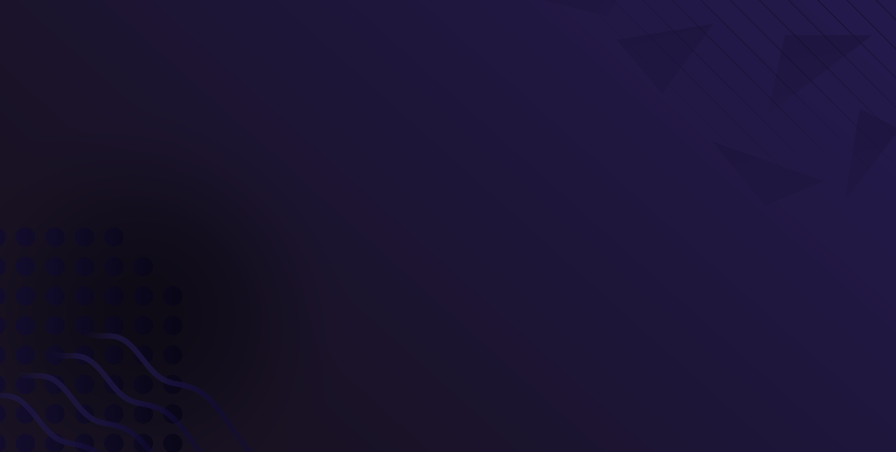
This background is drawn by a Shadertoy shader. Its source:

```glsl
// Dark violet diagonal gradient with a shadowed lower left corner holding a
// dot grid and wavy ribbons; faint triangles and slanted hairlines upper right.
// Everything is layered by distance functions, in units of the canvas height.

#define DOT_PITCH 0.0652
#define DOT_RADIUS 0.0215
#define DOT_ORIGIN vec2(-0.009, 0.4755)
#define WAVE_COUNT 4
#define WAVE_ORIGIN vec2(0.207, 0.271)
#define WAVE_STEP vec2(-0.0775, -0.044)
#define WAVE_PERIOD 0.176
#define WAVE_HALF_WIDTH 0.0060
#define LINE_PITCH 0.0646
#define TRIANGLE_ALPHA 0.34
#define SHADOW_CENTRE vec2(0.32, 0.31)
#define SHADOW_RADIUS 0.46

const vec3 DUSK = vec3(0.096, 0.070, 0.135);
const vec3 VIOLET = vec3(0.112, 0.082, 0.208);
const vec3 INDIGO = vec3(0.137, 0.098, 0.290);
const vec3 SHADOW = vec3(0.048, 0.037, 0.080);
const vec3 INK = vec3(0.085, 0.062, 0.190);

// Corners of the triangles, three per shape
const vec2 CORNERS[15] = vec2[15](
    vec2(1.364, 0.912), vec2(1.579, 0.948), vec2(1.465, 0.793),
    vec2(1.736, 0.922), vec2(1.930, 0.922), vec2(1.698, 0.747),
    vec2(1.576, 0.687), vec2(1.822, 0.599), vec2(1.693, 0.545),
    vec2(1.902, 0.760), vec2(1.990, 0.714), vec2(1.868, 0.553),
    vec2(1.176, 1.005), vec2(1.380, 1.030), vec2(1.344, 0.964));

// Antialiased coverage of a signed distance
float cover(float dist) {
    float pixel = 1.0 / iResolution.y;
    return 1.0 - smoothstep(-0.5 * pixel, 0.5 * pixel, dist);
}

// Signed distance to the line a-b, negative on its right
float edgeDistance(vec2 p, vec2 a, vec2 b) {
    vec2 along = normalize(b - a);
    return dot(p - a, vec2(-along.y, along.x));
}

// All triangle corners run clockwise
float triangleDistance(vec2 p, vec2 a, vec2 b, vec2 c) {
    return max(edgeDistance(p, a, b), max(edgeDistance(p, b, c), edgeDistance(p, c, a)));
}

vec3 backdrop(vec2 p, float aspect) {
    float t = (0.9 * p.x + p.y) / (0.9 * aspect + 1.0);
    vec3 colour = mix(DUSK, VIOLET, smoothstep(0.14, 0.58, t));
    colour = mix(colour, INDIGO, smoothstep(0.42, 0.98, t));
    float shade = 1.0 - smoothstep(0.02, SHADOW_RADIUS, length(p - SHADOW_CENTRE));
    return mix(colour, SHADOW, 0.88 * shade);
}

// Grid of dots with its upper right corner cut away
vec3 addDots(vec3 colour, vec2 p) {
    vec2 grid = (p - DOT_ORIGIN) / DOT_PITCH;
    vec2 cell = floor(grid + 0.5);
    vec2 local = (grid - cell) * DOT_PITCH;
    float row = -cell.y;
    float inside = step(0.0, row) * step(cell.x, min(6.0, 4.0 + row));
    float across = clamp(p.x / 0.40 + local.x * 6.0, 0.0, 1.0);
    vec3 tint = mix(vec3(0.070, 0.045, 0.185), vec3(0.028, 0.020, 0.092), across);
    return mix(colour, tint, 0.8 * inside * cover(length(local) - DOT_RADIUS));
}

// Ribbons that undulate down a slope and steepen at their ends
vec3 addWaves(vec3 colour, vec2 p) {
    float turn = 6.2832 / WAVE_PERIOD;
    for (int i = 0; i < WAVE_COUNT; i++) {
        vec2 q = p - WAVE_ORIGIN - float(i) * WAVE_STEP;
        float phase = turn * (q.x - 0.155);
        float tail = max(q.x - 0.22, 0.0);
        float swing = mix(0.018, 0.009, smoothstep(0.10, 0.24, q.x));
        float height = -0.62 * q.x - swing * cos(phase) - 3.1 * tail * tail;
        float slope = -0.62 + swing * turn * sin(phase) - 6.2 * tail;
        float dist = abs(q.y - height) / sqrt(1.0 + slope * slope);
        float fade = smoothstep(-0.03, 0.06, q.x) * (1.0 - 0.5 * smoothstep(0.18, 0.34, q.x));
        vec3 tint = mix(vec3(0.120, 0.090, 0.265), vec3(0.070, 0.047, 0.230),
                        smoothstep(0.10, 0.28, q.x));
        colour = mix(colour, tint, 0.78 * fade * cover(dist - WAVE_HALF_WIDTH));
    }
    return colour;
}

vec3 addTriangles(vec3 colour, vec2 p) {
    for (int i = 0; i < 15; i += 3) {
        float dist = triangleDistance(p, CORNERS[i], CORNERS[i + 1], CORNERS[i + 2]);
        float fade = mix(0.45, 1.0, clamp((p.y - CORNERS[i + 2].y) / 0.15, 0.0, 1.0));
        colour = mix(colour, INK, TRIANGLE_ALPHA * fade * cover(dist));
    }
    return colour;
}

// Parallel hairlines fading away from the upper right
vec3 addLines(vec3 colour, vec2 p) {
    float offset = p.x + p.y - 1.0 - 1.357;
    float nearest = abs(fract(offset / LINE_PITCH + 0.5) - 0.5) * LINE_PITCH * 0.7071;
    float fade = 1.0 - smoothstep(0.05, 0.58, length((p - vec2(1.80, 1.0)) * vec2(0.85, 1.2)));
    fade *= smoothstep(-0.17, 0.05, offset);
    return mix(colour, INK * 0.8, 0.6 * fade * cover(nearest - 0.0011));
}

void mainImage(out vec4 fragColor, in vec2 fragCoord) {
    vec2 p = fragCoord / iResolution.y;
    vec3 colour = backdrop(p, iResolution.x / iResolution.y);
    colour = addDots(colour, p);
    colour = addWaves(colour, p);
    colour = addTriangles(colour, p);
    colour = addLines(colour, p);
    fragColor = vec4(colour, 1.0);
}
```
